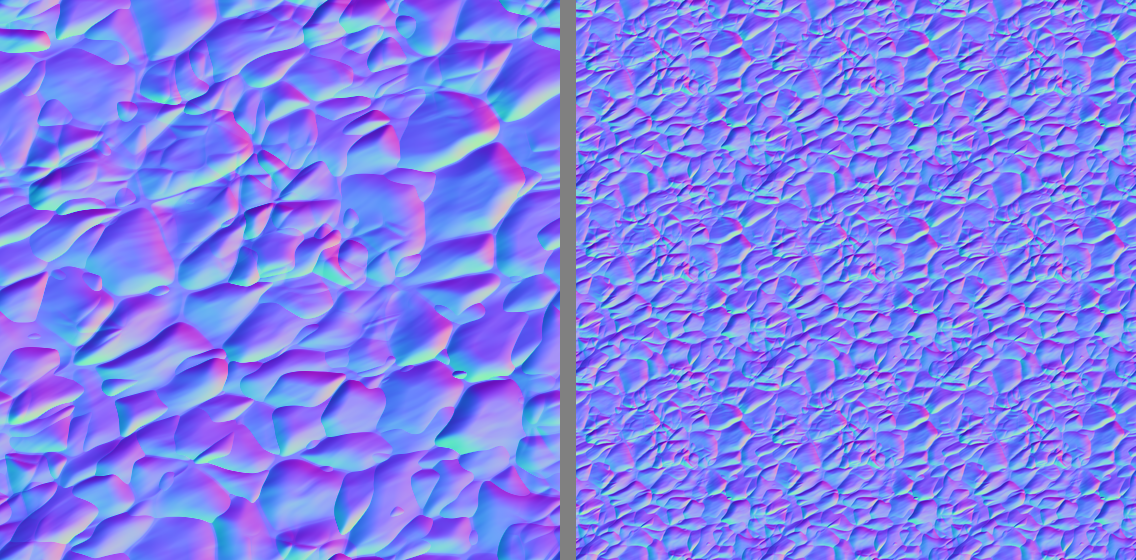
Left: one tile. Right: repeated 3 by 3.
This texture map is drawn by a WebGL 1 fragment shader. Its source:

```glsl
precision highp float;
uniform vec2 u_resolution;

// Stone layout
const vec2 STONE_GRID = vec2(7.0, 10.0);
const vec2 COBBLE_GRID = vec2(10.0, 14.0);
const vec2 CHIP_GRID = vec2(17.0, 24.0);
const vec2 GRAIN_AXIS = vec2(0.89, 0.456);  // direction of the long side
const float ELONGATION = 1.5;
const float JITTER = 1.0;
const float SIZE_SPREAD = 0.3;

// Stone profile
const float STONE_HEIGHT = 0.0170;
const float BEVEL = 0.034;
const float GAP = 0.001;
const float FOOT = 0.0035;                  // softness where a stone meets the gap
const float CORNER_SHARPNESS = 260.0;
const float TILT = 0.75;
const float COBBLE_LIFT = 0.034;            // how far cobbles rise over stones
const float COBBLE_SINK = 0.003;
const float CHIP_AMOUNT = 0.5;

// Surface relief
const vec2 BROAD_FREQ = vec2(6.0, 7.0);
const vec2 FINE_FREQ = vec2(19.0, 23.0);
const vec2 STREAK_FREQ = vec2(9.0, 20.0);
const float BROAD_WARP = 0.032;
const float FINE_WARP = 0.009;
const float BROAD_RELIEF = 0.017;
const float FINE_RELIEF = 0.0036;
const float STREAK_RELIEF = 0.0020;
const float SLOPE_STEP = 0.0015;
const float STEEPNESS = 1.08;

vec3 hash3(vec2 cell, float seed) {
  vec3 k = vec3(dot(cell, vec2(127.1, 311.7)),
                dot(cell, vec2(269.5, 183.3)),
                dot(cell, vec2(113.5, 271.9)));
  return fract(sin(k + seed * 17.13) * 43758.5453);
}

vec2 wrapCell(vec2 cell, vec2 period) {
  return floor(mod(cell + 0.5, period));
}

// Three independent channels of wrapping value noise, centred on zero
vec3 noise3(vec2 q, vec2 period, float seed) {
  vec2 c = floor(q);
  vec2 f = q - c;
  f = f * f * f * (f * (f * 6.0 - 15.0) + 10.0);
  vec3 a = hash3(wrapCell(c, period), seed);
  vec3 b = hash3(wrapCell(c + vec2(1.0, 0.0), period), seed);
  vec3 d = hash3(wrapCell(c + vec2(0.0, 1.0), period), seed);
  vec3 e = hash3(wrapCell(c + vec2(1.0, 1.0), period), seed);
  return mix(mix(a, b, f.x), mix(d, e, f.x), f.y) - 0.5;
}

// Rotates to the grain and shortens the long side
vec2 toGrain(vec2 v) {
  return vec2(dot(v, GRAIN_AXIS) / ELONGATION,
              dot(v, vec2(-GRAIN_AXIS.y, GRAIN_AXIS.x)));
}

// Offset to the centre of a stone (xy) and its weighted squared distance (z)
vec3 stoneSite(vec2 uv, vec2 cell, vec2 grid, float seed) {
  vec3 rnd = hash3(wrapCell(cell, grid), seed);
  vec2 offset = toGrain((cell + 0.5 + JITTER * (rnd.xy - 0.5)) / grid - uv);
  return vec3(offset, dot(offset, offset) - SIZE_SPREAD * rnd.z / (grid.x * grid.y));
}

// Height of a layer of bevelled, randomly tilted stones
float stoneLayer(vec2 uv, vec2 grid, float seed) {
  float scale = STONE_GRID.x / grid.x;
  vec2 home = floor(uv * grid);
  vec2 ownCell = home;
  vec3 own = vec3(0.0, 0.0, 1e3);
  for (int j = -2; j <= 2; j++) {
    for (int i = -2; i <= 2; i++) {
      vec2 cell = home + vec2(float(i), float(j));
      vec3 site = stoneSite(uv, cell, grid, seed);
      if (site.z < own.z) { own = site; ownCell = cell; }
    }
  }

  // Smooth minimum of the distances to all shared borders
  float sharpness = CORNER_SHARPNESS / scale;
  float total = 1e-9;
  for (int j = -2; j <= 2; j++) {
    for (int i = -2; i <= 2; i++) {
      vec3 site = stoneSite(uv, home + vec2(float(i), float(j)), grid, seed);
      float span = length(site.xy - own.xy);
      if (span > 1e-4) total += exp(-sharpness * 0.5 * (site.z - own.z) / span);
    }
  }
  float edge = max(-log(total) / sharpness - GAP * scale, 0.0);
  edge *= edge / (edge + FOOT * scale);

  float rise = 1.0 - clamp(edge / (BEVEL * scale), 0.0, 1.0);
  float profile = 1.0 - rise * rise;
  vec3 rnd = hash3(wrapCell(ownCell, grid), seed + 5.0);
  float top = STONE_HEIGHT * scale * (0.6 + 0.7 * rnd.z);
  return profile * (top + TILT * dot(rnd.xy - 0.5, own.xy));
}

float surfaceHeight(vec2 uv) {
  vec3 broad = noise3(uv * BROAD_FREQ, BROAD_FREQ, 1.0);
  vec3 fine = noise3(uv * FINE_FREQ, FINE_FREQ, 2.0);
  vec2 p = uv + BROAD_WARP * broad.xy + FINE_WARP * fine.xy;
  vec2 along = vec2(p.x + p.y, 2.0 * p.y - p.x);
  float streak = noise3(along * STREAK_FREQ, STREAK_FREQ, 3.0).x
               + 0.5 * noise3(along * STREAK_FREQ * 2.0, STREAK_FREQ * 2.0, 4.0).y;

  // Cobbles push through the large stones, chips roughen both
  float stones = stoneLayer(p, STONE_GRID, 6.0);
  float cobbles = stoneLayer(p, COBBLE_GRID, 8.0) + COBBLE_LIFT * broad.x - COBBLE_SINK;
  float chips = CHIP_AMOUNT * smoothstep(0.0, 0.35, broad.y) * stoneLayer(p, CHIP_GRID, 7.0);
  return max(stones, cobbles) + chips
       + BROAD_RELIEF * broad.z + FINE_RELIEF * fine.z + STREAK_RELIEF * streak;
}

void main() {
  vec2 uv = gl_FragCoord.xy / u_resolution;
  float h = surfaceHeight(uv);
  float dx = surfaceHeight(uv + vec2(SLOPE_STEP, 0.0)) - h;
  float dy = surfaceHeight(uv + vec2(0.0, SLOPE_STEP)) - h;
  // Red faces right, green faces down
  vec3 normal = normalize(vec3(vec2(-dx, dy) * STEEPNESS, SLOPE_STEP));
  gl_FragColor = vec4(0.5 + 0.5 * normal, 1.0);
}
```
